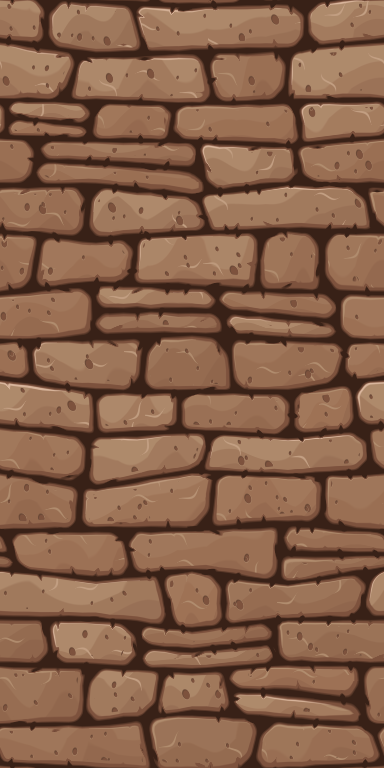
A WebGL 2 fragment shader for this texture:

```glsl
#version 300 es
precision highp float;
// Cartoon wall of rough brown stones with chipped edges, pits and scratches; tiles both ways.

uniform vec2 u_resolution;
out vec4 outColor;

const vec3 MORTAR    = vec3(0.22, 0.13, 0.09);
const vec3 OUTLINE   = vec3(0.35, 0.22, 0.16);
const vec3 SHADE     = vec3(0.49, 0.32, 0.24);
const vec3 BODY      = vec3(0.61, 0.44, 0.33);
const vec3 LIGHT     = vec3(0.69, 0.55, 0.43);
const vec3 HIGHLIGHT = vec3(0.85, 0.71, 0.61);

const float HEIGHT = 2.0;          // tile height, in tile widths
const float ROWS = 16.0;           // stone courses per tile
const float BEND = 0.055;          // waviness of the courses
const float GAP = 0.0055;          // half the mortar joint
const float OUTLINE_WIDTH = 0.003;
const float BEVEL = 0.0065;        // shaded rim around each face
const float CHIP_DEPTH = 0.013;
const float SPLIT_SHARE = 0.22;    // cells cut into two flat stones

struct Stone { vec2 q; vec2 size; vec2 id; };

vec2 hash2(vec2 p) {
  vec3 a = fract((p.xyx + 17.0) * vec3(0.1031, 0.1030, 0.0973));
  a += dot(a, a.yzx + 33.33);
  return fract((a.xx + a.yz) * a.zy);
}

// Bilinear noise on a wrapping lattice; its straight ramps keep edges angular.
float noise(vec2 p, vec2 cells, float seed) {
  vec2 g = p * cells, i = floor(g), f = g - i;
  vec2 period = cells * vec2(1.0, HEIGHT), e = vec2(1.0, 0.0);
  float a = hash2(mod(i, period) + seed).x;
  float b = hash2(mod(i + e.xy, period) + seed).x;
  float c = hash2(mod(i + e.yx, period) + seed).x;
  float d = hash2(mod(i + e.xx, period) + seed).x;
  return mix(mix(a, b, f.x), mix(c, d, f.x), f.y);
}

// Offset to the nearest scattered point (xy) and its random values (zw).
vec4 scatter(vec2 p, float cells, float seed) {
  vec2 g = p * cells, base = floor(g);
  vec4 best = vec4(9.0);
  for (int y = -1; y <= 1; y++) for (int x = -1; x <= 1; x++) {
    vec2 i = base + vec2(x, y);
    vec2 id = mod(i, cells * vec2(1.0, HEIGHT)) + seed;
    vec2 o = g - i - 0.1 - 0.8 * hash2(id);
    if (dot(o, o) < dot(best.xy, best.xy)) best = vec4(o, hash2(id + 57.0));
  }
  return vec4(best.xy / cells, best.zw);
}

vec2 turn(vec2 p, float a) {
  float c = cos(a), s = sin(a);
  return vec2(c * p.x + s * p.y, c * p.y - s * p.x);
}

float joint(float i, float row, float n, float v) {
  vec2 h = hash2(vec2(mod(i, n), row) + 31.0);
  return i + 0.6 * (h.x - 0.5) + 0.26 * (h.y - 0.5) * (v - 0.5);
}

// Finds the stone around p: courses, slanted joints, some cells halved.
Stone findStone(vec2 p) {
  float y = p.y + BEND * (noise(p, vec2(4.0, 8.0), 3.0) - 0.5);
  float g = y * ROWS / HEIGHT, row = mod(floor(g), ROWS), v = fract(g);
  vec2 rowHash = hash2(vec2(row, 71.0));
  float n = rowHash.x < 0.55 ? 3.0 : 4.0;
  float u = (p.x + rowHash.y) * n, i = floor(u);
  if (u < joint(i, row, n, v)) i -= 1.0;
  else if (u >= joint(i + 1.0, row, n, v)) i += 1.0;
  float left = joint(i, row, n, v), right = joint(i + 1.0, row, n, v);
  vec2 id = vec2(mod(i, n), row), h = hash2(id + 113.0);
  float low = 0.0, high = 1.0;
  if (h.x < SPLIT_SHARE) {
    float cut = 0.5 + 0.35 * (h.y - 0.5) * ((u - left) / (right - left) - 0.2);
    if (v < cut) high = cut; else { low = cut; id.x += 10.0; }
  }
  vec2 scale = vec2(1.0 / n, HEIGHT / ROWS);
  vec2 q = (vec2(u, v) - 0.5 * vec2(left + right, low + high)) * scale;
  return Stone(q, 0.5 * vec2(right - left, high - low) * scale, id);
}

// Box with four unequal cut corners.
float stoneDistance(Stone s) {
  vec2 a = abs(s.q) - s.size;
  float cut = min(0.008 + 0.03 * hash2(s.id * 4.0 + sign(s.q) + 211.0).x, 0.8 * s.size.y);
  float box = max(a.x, a.y), corner = 0.7071 * (a.x + a.y + cut);
  float k = max(0.008 - abs(box - corner), 0.0);
  return max(box, corner) + k * k / 0.032;
}

float chips(vec2 p) {
  vec4 c = scatter(p, 15.0, 5.0);
  vec2 o = turn(c.xy, (c.z < 0.7 ? 0.0 : 1.57) + c.w - 0.5);
  return max(0.0, 1.0 - abs(o.x) / 0.007) * max(0.0, 1.0 - abs(o.y) / 0.024);
}

float aa;
float fill(float d) { return 1.0 - smoothstep(-aa, aa, d); }

void main() {
  vec2 p = gl_FragCoord.xy / u_resolution * vec2(1.0, HEIGHT);
  aa = 0.75 / u_resolution.x;

  // Stone outline and inner face
  Stone s = findStone(p);
  float rough = noise(p, vec2(28.0), 7.0) - 0.5;
  float d = stoneDistance(s) + GAP + 0.006 * rough + CHIP_DEPTH * chips(p);
  vec2 rel = s.q / s.size;
  float lit = dot(rel, vec2(-0.4, 0.75));
  float wave = noise(p, vec2(13.0), 9.0);
  float bevel = BEVEL * (1.0 - 0.65 * clamp(lit, -1.0, 1.0)) * (0.5 + wave);
  float face = d + OUTLINE_WIDTH + bevel;

  // Flat tones of the face
  vec2 tone = hash2(s.id + 307.0);
  float pale = smoothstep(0.45, 0.8, tone.x);
  vec3 stone = mix(BODY * (0.95 + 0.07 * tone.y), LIGHT, 0.4 * pale);
  float band = lit + 0.9 * (wave - 0.5) + 0.3 * sin(rel.x * 5.0 + tone.y * 6.3);
  stone = mix(stone, LIGHT, (0.25 + 0.6 * pale) * fill((0.2 - band) * 0.05));
  stone = mix(stone, SHADE, 0.22 * fill((band + 0.55) * 0.05));

  // Curved scratches
  vec4 c = scatter(p, 11.0, 23.0);
  vec2 o = turn(c.xy, 2.2 * c.w - 1.1);
  float x = o.x / 0.03;
  float stroke = abs(o.y - 0.008 * sin(x * 2.5 + c.w * 6.0)) - 0.0028 * (1.0 - x * x);
  stone = mix(stone, mix(LIGHT, HIGHLIGHT, 0.45 * pale), fill(stroke) * step(c.z, 0.5));

  // Pits with a dark upper side and a pale lip, large then small
  for (int k = 0; k < 2; k++) {
    float small = float(k);
    c = scatter(p, 12.0 + 7.0 * small, 41.0 + 20.0 * small);
    o = turn(c.xy, c.w - 0.5) * vec2(1.25, 0.85);
    float r = mix(0.006 + 0.006 * c.w, 0.0035 + 0.002 * c.w, small);
    float show = step(c.z, 0.5) * fill(face + 0.008);
    stone = mix(stone, LIGHT, 0.8 * show * fill(length(o + vec2(-0.001, 0.0015)) - r - 0.001));
    stone = mix(stone, OUTLINE, 0.8 * show * fill(length(o) - r));
    stone = mix(stone, SHADE, show * fill(length(o + vec2(-0.0015, 0.002)) - r + 0.001));
  }

  // Tapering bright edge on the lit side
  float edge = 0.011 * (noise(p, vec2(9.0), 83.0) - 0.35) * smoothstep(0.0, 0.6, lit);
  stone = mix(stone, mix(LIGHT, HIGHLIGHT, pale), fill(-face - edge) * step(0.0005, edge));

  // Layers from the joint inwards
  vec3 color = mix(MORTAR, OUTLINE, fill(d));
  color = mix(color, SHADE, fill(d + OUTLINE_WIDTH));
  color = mix(color, stone, fill(face));
  outColor = vec4(color, 1.0);
}
```
